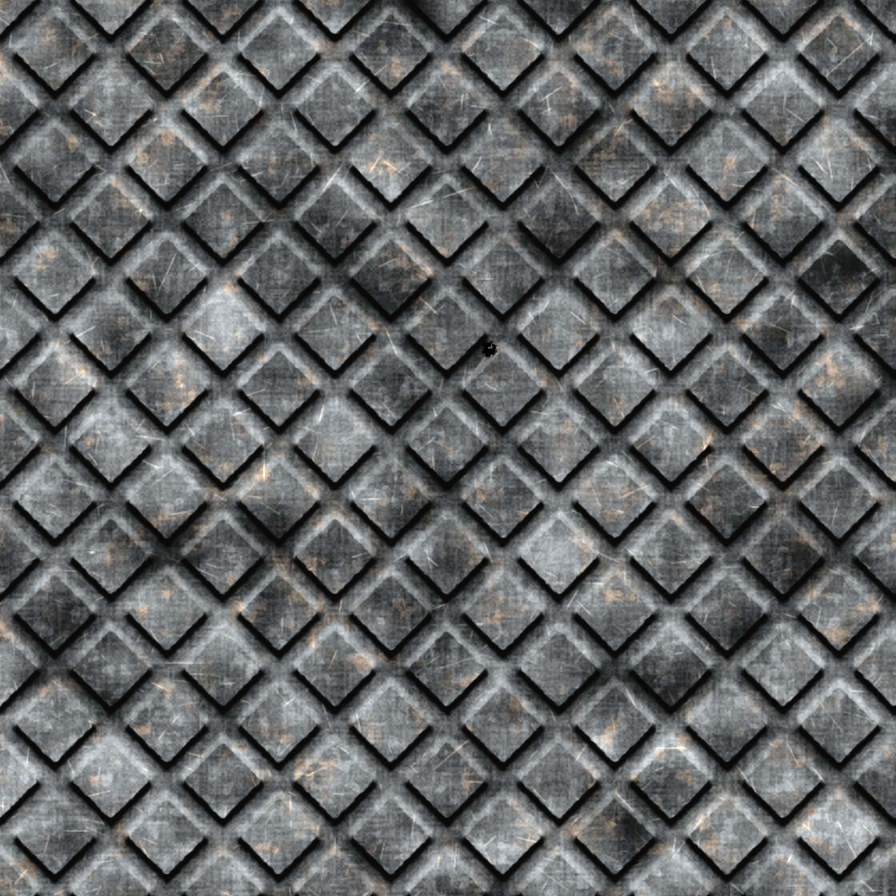
Give the GLSL for this texture, as a three.js fragment shader.

```glsl
varying vec2 vUv;

const float REPEATS = 8.0;
const vec2 LATTICE_SHIFT = vec2(-0.01, 0.03);
const float PLATE_HALF = 0.345;
const float CORNER = 0.045;
const float EDGE_SOFT = 0.018;
const float EDGE_JITTER = 0.018;
const float RELIEF_SHIFT = 0.045;
const float RELIEF_HALF = 0.385;
const float GROUND_TONE = 0.37;
const float PLATE_TONE = 0.40;
const float RIM_TONE = 0.66;
const float SHADOW_TONE = 0.035;
const float GRAIN = 0.13;
const float WEAVE = 0.11;
const float SCRATCH_GAIN = 0.20;
const int SCRATCH_LAYERS = 7;
const vec2 PIT_CENTER = vec2(0.546, 0.611);
const float PIT_RADIUS = 0.010;
const vec3 STEEL_TINT = vec3(0.965, 1.0, 1.02);
const vec3 RUST_TINT = vec3(1.10, 0.99, 0.89);

float hash(vec2 p) {
  vec3 h = fract(p.xyx * 0.1031);
  h += dot(h, h.yzx + 33.33);
  return fract((h.x + h.y) * h.z);
}

float noise(vec2 p) {
  vec2 i = floor(p), f = fract(p);
  f = f * f * (3.0 - 2.0 * f);
  return mix(mix(hash(i), hash(i + vec2(1.0, 0.0)), f.x),
             mix(hash(i + vec2(0.0, 1.0)), hash(i + 1.0), f.x), f.y);
}

float fbm(vec2 p) {
  float sum = 0.0, gain = 0.53;
  for (int i = 0; i < 4; i++) {
    sum += gain * noise(p);
    p = mat2(0.8, 0.6, -0.6, 0.8) * p * 2.03 + 17.3;
    gain *= 0.5;
  }
  return sum;
}

float roundedBox(vec2 p, float halfSize, float radius) {
  vec2 q = abs(p) - halfSize + radius;
  return length(max(q, 0.0)) + min(max(q.x, q.y), 0.0) - radius;
}

// One faint, slightly bent line per cell of each layer
float scratches(vec2 uv) {
  float sum = 0.0;
  for (int i = 0; i < SCRATCH_LAYERS; i++) {
    float layer = float(i);
    float scale = 7.0 + 2.3 * layer;
    vec2 p = uv * scale + layer * vec2(3.7, 9.1);
    vec2 id = floor(p) + layer * 31.0;
    float angle = 6.2832 * hash(id);
    vec2 dir = vec2(cos(angle), sin(angle));
    vec2 c = fract(p) - 0.5 - 0.24 * (vec2(hash(id + 5.3), hash(id + 8.9)) - 0.5);
    float along = dot(c, dir);
    float across = dot(c, vec2(-dir.y, dir.x)) + 0.25 * along * along * (hash(id + 2.7) - 0.5);
    float reach = mix(0.12, 0.36, hash(id + 11.1));
    float line = 1.0 - smoothstep(0.0005, 0.0019, abs(across) / scale);
    sum += line * (1.0 - smoothstep(reach * 0.5, reach, abs(along))) * hash(id + 14.2);
  }
  return sum * smoothstep(0.2, 0.6, noise(uv * 90.0));
}

void main() {
  // Staggered diamonds become square cells on diagonal axes
  vec2 p = vUv * REPEATS - LATTICE_SHIFT;
  vec2 diagonal = vec2(p.x + p.y, p.y - p.x);
  vec2 id = floor(diagonal + 0.5);
  vec2 f = diagonal - id;

  // Plate, lit upper rim and cast lower shadow
  float jitter = EDGE_JITTER * (noise(vUv * 230.0) - 0.5);
  float plate = 1.0 - smoothstep(-EDGE_SOFT, EDGE_SOFT, roundedBox(f, PLATE_HALF, CORNER) + jitter);
  float rim = 1.0 - smoothstep(-0.035, 0.055, roundedBox(f - RELIEF_SHIFT, RELIEF_HALF, 0.07) + jitter);
  float shadowDistance = roundedBox(f + RELIEF_SHIFT, RELIEF_HALF, 0.05) + jitter;
  float shadow = 1.0 - smoothstep(-0.03, 0.03, shadowDistance);
  float haze = 1.0 - smoothstep(0.0, 0.10, shadowDistance);

  // Broad smoky light and fine wear
  float smoke = fbm(vUv * 13.0) - 0.5;
  float blotch = noise(vUv * 24.0 + 40.0) - 0.5;
  float mottle = fbm(vUv * 75.0 + 9.0);
  float worn = smoothstep(0.53, 0.72, mottle);
  float grain = noise(vUv * 420.0) - 0.5;
  float weave = noise(vUv * vec2(45.0, 330.0)) + noise(vUv * vec2(330.0, 45.0)) - 1.0;

  float ground = GROUND_TONE + 0.50 * smoke + 0.16 * blotch + 0.24 * (mottle - 0.5);
  float rimTone = RIM_TONE + 0.55 * smoke + 0.25 * (mottle - 0.5);
  float face = PLATE_TONE + 0.10 * (hash(id + 3.0) - 0.5) + 0.48 * smoke + 0.34 * blotch;
  face += 0.05 * (f.x + f.y) + 0.14 * worn;

  float tone = mix(ground, rimTone, rim * 0.85);
  tone *= 1.0 - 0.35 * haze * (1.0 - rim);
  tone = mix(tone, SHADOW_TONE, shadow * smoothstep(0.30, 0.35, -min(f.x, f.y)));
  tone = mix(tone, face, plate);

  // Surface texture fades inside the deep shadow
  float exposed = smoothstep(0.03, 0.28, tone);
  float scratch = scratches(vUv);
  tone += exposed * (GRAIN * grain + WEAVE * weave + SCRATCH_GAIN * scratch);

  // Speckled pit
  float pit = 1.0 - smoothstep(0.65, 1.0, length(vUv - PIT_CENTER) / PIT_RADIUS + 0.35 * grain);
  tone *= 1.0 - pit * smoothstep(0.1, 0.4, noise(vUv * 330.0 + 6.0));

  // Cool steel with warm worn specks
  float rust = smoothstep(0.50, 0.70, fbm(vUv * 38.0 + 70.0)) * (0.3 + 0.7 * worn);
  vec3 color = tone * mix(STEEL_TINT, RUST_TINT, clamp(rust + 0.3 * scratch, 0.0, 1.0));
  gl_FragColor = vec4(clamp(color, 0.0, 1.0), 1.0);
}
```
